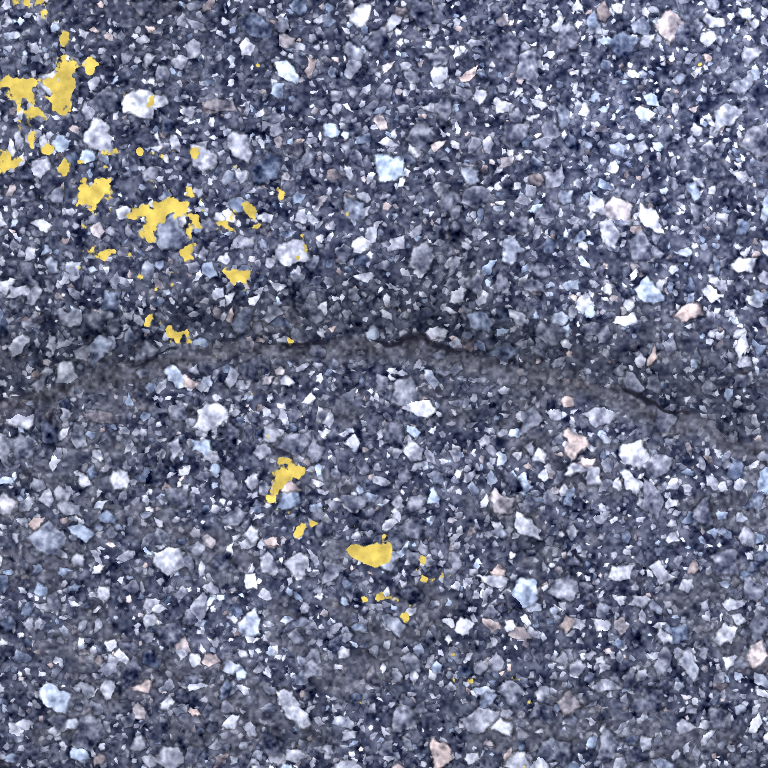
A Shadertoy shader for this texture:

```glsl
// Worn asphalt: angular blue-grey chips of three sizes set in dark binder,
// crossed by an arched crack with a muddy lip and flecked with yellow paint.
// Chips are random convex polygons scattered on grids; the rest is value noise.
#define COARSE_FREQ 25.0
#define MEDIUM_FREQ 45.0
#define FINE_FREQ 88.0
#define BINDER_LEVEL 0.27
#define GRAIN_AMOUNT 0.22
#define EXPOSURE 1.17
#define CRACK_WIDTH 0.0036
#define PAINT_FREQ 36.0
#define PAINT_LIMIT 0.95
#define PAINT_COLOR vec3(0.92, 0.82, 0.43)
#define MUD_COLOR vec3(0.35, 0.355, 0.41)
#define TAU 6.28319

float hash(vec2 p) {
    return fract(sin(dot(p, vec2(127.1, 311.7))) * 43758.5);
}

float noise(vec2 p) {
    vec2 i = floor(p), f = fract(p);
    f = f * f * (3.0 - 2.0 * f);
    return mix(mix(hash(i), hash(i + vec2(1, 0)), f.x),
               mix(hash(i + vec2(0, 1)), hash(i + vec2(1, 1)), f.x), f.y);
}

float fbm(vec2 p) {
    float sum = 0.0, amp = 0.533;
    for (int i = 0; i < 4; i++) {
        sum += amp * noise(p);
        p = mat2(1.6, 1.2, -1.2, 1.6) * p + 7.3;
        amp *= 0.5;
    }
    return sum;
}

// Blue-tinted grey of a given lightness
vec3 slate(float level) { return vec3(level - 0.02, level, level + 0.09); }

float segmentDistance(vec2 p, vec2 a, vec2 b) {
    vec2 ab = b - a;
    return length(p - a - ab * clamp(dot(p - a, ab) / dot(ab, ab), 0.0, 1.0));
}

// Nearest chip: signed distance, random id, position inside the chip
vec4 nearestChip(vec2 p, float seed, float presence) {
    vec4 best = vec4(1.0, 0.0, 0.0, 0.0);
    for (int n = 0; n < 9; n++) {
        vec2 cell = floor(p) + vec2(n % 3 - 1, n / 3 - 1);
        vec2 key = cell + seed;
        if (hash(key + 3.7) > presence) continue;
        vec2 local = p - cell - 0.1 - 0.8 * vec2(hash(key), hash(key + 19.3));
        float turn = TAU * hash(key + 41.9);
        vec2 q = mat2(cos(turn), sin(turn), -sin(turn), cos(turn)) * local;
        q.y *= mix(1.0, 2.0, hash(key + 8.1));
        float radius = mix(0.2, 0.54, hash(key + 63.1));
        float d = -1.0;
        for (int k = 0; k < 5; k++) {
            float r = hash(key + 5.3 * float(k) + 77.7);
            float a = (float(k) + 0.7 * r) * TAU / 5.0;
            d = max(d, dot(q, vec2(cos(a), sin(a))) - radius * (0.65 + 0.5 * r));
        }
        if (d < best.x) best = vec4(d, hash(key + 91.7), local);
    }
    return best;
}

// Lays one size of chips, with a shadowed rim, over the ground colour
vec3 addChips(vec3 ground, vec2 uv, float freq, float seed, float presence) {
    vec2 p = uv * freq;
    p += 0.3 * (vec2(fbm(p * 3.1), fbm(p * 3.1 + 31.0)) - 0.5);
    vec4 chip = nearestChip(p, seed, presence);
    float mottle = fbm(uv * 95.0 + chip.y * 50.0) - 0.5;
    float level = mix(0.28, 0.83, pow(chip.y, 1.2)) + 0.75 * mottle;
    vec3 color = slate(level + 0.16 * dot(chip.zw, vec2(-0.5, 1.0)));
    float tint = fract(chip.y * 57.3);
    color *= mix(vec3(1.0), vec3(1.09, 0.98, 0.9), smoothstep(0.9, 0.99, tint));
    color *= mix(vec3(0.93, 1.0, 1.06), vec3(1.0), smoothstep(0.0, 0.25, tint));
    float soft = 0.04 + 0.7 * freq / iResolution.y;
    ground *= mix(0.64, 1.0, smoothstep(0.0, 0.14, chip.x));
    return mix(color, ground, smoothstep(-soft, soft, chip.x));
}

void mainImage(out vec4 fragColor, in vec2 fragCoord) {
    vec2 uv = fragCoord / iResolution.xy;
    // Height above the ragged arch of the crack
    float arch = 0.555 - 0.42 * (uv.x - 0.42) * (uv.x - 0.42);
    float rise = uv.y - arch - 0.04 * (fbm(uv * vec2(22.0, 14.0)) - 0.5);
    float lip = smoothstep(-0.04, -0.015, rise) * smoothstep(0.006, -0.004, rise);

    // Binder, fine and medium chips, with mud between
    vec3 color = slate(BINDER_LEVEL + 0.5 * (fbm(uv * 75.0) - 0.5));
    color = addChips(color, uv, FINE_FREQ, 11.0, 0.9);
    float patches = smoothstep(0.52, 0.66, fbm(uv * vec2(16.0, 24.0) + 4.0));
    float mud = max(0.75 * lip, 0.6 * patches * smoothstep(0.85, 0.4, uv.y));
    vec3 mudColor = MUD_COLOR * (0.4 + 1.2 * fbm(uv * vec2(60.0, 85.0)));
    color = mix(color, mudColor, mud);
    color = addChips(color, uv, MEDIUM_FREQ, 47.0, 0.74 - 0.5 * lip);
    color = addChips(color, uv, COARSE_FREQ, 83.0, 0.48 - 0.35 * lip);

    // Fine grit and broad changes of light
    color += GRAIN_AMOUNT * (noise(uv * 230.0) - 0.5);
    color *= 0.95 + 0.2 * smoothstep(1.05, 1.9, uv.x + uv.y) + 0.22 * (fbm(uv * 5.0) - 0.5);
    color *= 1.0 - 0.22 * exp(-pow((rise - 0.03) / 0.05, 2.0));
    color = color * EXPOSURE + 0.015;

    // Yellow paint: dense at upper left, stray flecks down the diagonal
    float band = segmentDistance(uv, vec2(0.0, 0.93), vec2(0.27, 0.66));
    float trail = segmentDistance(uv, vec2(0.3, 0.45), vec2(0.72, 0.02));
    float blob = length((uv - vec2(0.055, 0.88)) * vec2(1.0, 1.3));
    float density = max(exp(-band * band / 0.02), (1.05 - 0.45 * uv.x) * exp(-trail * trail / 0.003));
    float cover = fbm(uv * PAINT_FREQ + 2.0) + 0.32 * density + 0.15 * exp(-blob * blob / 0.003);
    cover += 0.32 * (fbm(uv * 95.0) - 0.5);
    vec3 paintColor = PAINT_COLOR * (0.78 + 0.48 * fbm(uv * 80.0 + 9.0));
    color = mix(color, paintColor, smoothstep(-0.03, 0.025, cover - PAINT_LIMIT));

    // Dark, broken opening of the crack
    float width = CRACK_WIDTH * (0.2 + 1.7 * noise(uv * 33.0));
    float gap = 1.0 - smoothstep(0.4 * width, 1.7 * width, abs(rise - 0.003));
    gap *= smoothstep(0.06, 0.25, uv.x) * smoothstep(0.25, 0.6, noise(uv * 24.0 + 5.0));
    color = mix(color, vec3(0.11, 0.11, 0.16), 0.8 * gap);
    fragColor = vec4(clamp(color, 0.0, 1.0), 1.0);
}
```
